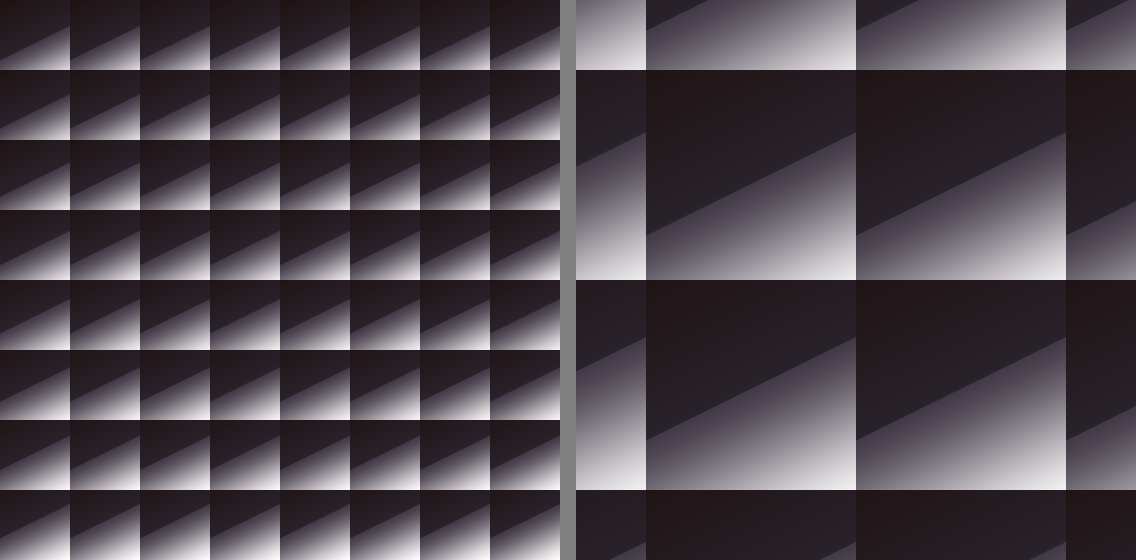
Left: the whole. Right: its middle third, enlarged.
Reproduce this pattern procedurally as a Shadertoy shader.

```glsl
// Grid of square tiles, each split by a slanted edge: near-black above it,
// a ramp from dusky violet to white below it. The edge climbs a little with
// every row going down; all shading follows the height below the edge.

#define TILES 8.0            // tiles across and down
#define EDGE_SLOPE 0.493     // rise of the edge across one tile
#define EDGE_BASE 0.309      // edge height at the left side, bottom row
#define ROW_DROP 0.0245      // edge lowering per row going up
#define RAMP_LENGTH 0.8      // depth below the edge that reaches white
#define SHADE_LENGTH 0.85    // height above the edge that reaches darkest
#define RAMP_LOW vec3(0.255, 0.225, 0.275)
#define RAMP_HIGH vec3(1.0, 0.99, 0.995)
#define SHADE_NEAR vec3(0.158, 0.133, 0.165)
#define SHADE_FAR vec3(0.118, 0.070, 0.072)
#define SAMPLES 3            // antialiasing samples per axis

// Lit ramp: halfway between a linear and a smooth rise
vec3 litColor(float depth) {
    float t = clamp(depth / RAMP_LENGTH, 0.0, 1.0);
    return mix(RAMP_LOW, RAMP_HIGH, 0.5 * (t + smoothstep(0.0, 1.0, t)));
}

// Dark side: fades towards a warm black in the upper left corner
vec3 shadeColor(float height) {
    return mix(SHADE_NEAR, SHADE_FAR, clamp(height / SHADE_LENGTH, 0.0, 1.0));
}

vec3 tileColor(vec2 p) {
    vec2 local = fract(p);
    float row = floor(p.y);
    float depth = EDGE_BASE - ROW_DROP * row + EDGE_SLOPE * local.x - local.y;
    return depth > 0.0 ? litColor(depth) : shadeColor(-depth);
}

void mainImage(out vec4 fragColor, in vec2 fragCoord) {
    // Average a small grid of samples inside the pixel
    vec3 sum = vec3(0.0);
    for (int j = 0; j < SAMPLES; j++) {
        for (int i = 0; i < SAMPLES; i++) {
            vec2 offset = (vec2(i, j) + 0.5) / float(SAMPLES) - 0.5;
            sum += tileColor((fragCoord + offset) / iResolution.xy * TILES);
        }
    }
    fragColor = vec4(sum / float(SAMPLES * SAMPLES), 1.0);
}
```
